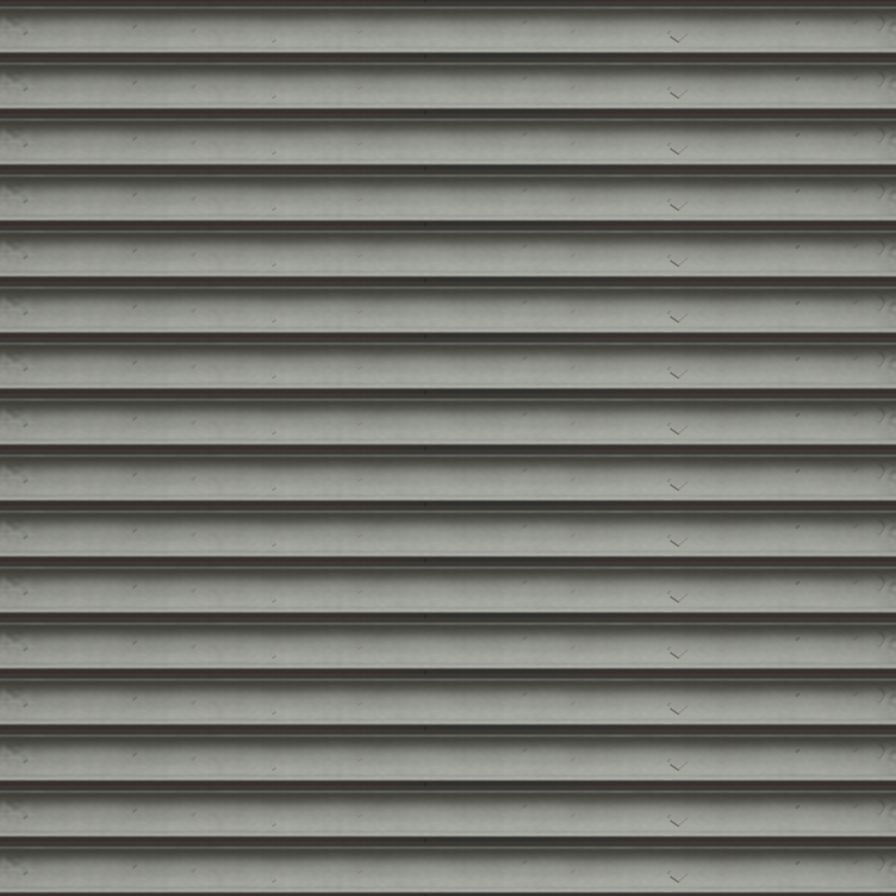
A WebGL 1 fragment shader for this texture:

```glsl
precision highp float;

uniform vec2 u_resolution;

const float SLATS = 16.0;
const float PHASE = 0.030;

const vec3 RECESS_WARM = vec3(0.222, 0.190, 0.187);
const vec3 RECESS_COOL = vec3(0.188, 0.184, 0.175);
const vec3 SHADE = vec3(0.262, 0.254, 0.236);
const vec3 MID = vec3(0.430, 0.438, 0.410);
const vec3 LIT = vec3(0.560, 0.570, 0.540);
const vec3 BRIGHT = vec3(0.638, 0.648, 0.618);
const vec3 RIDGE = vec3(0.385, 0.397, 0.367);
const vec3 RUST = vec3(0.300, 0.260, 0.210);

float hash(vec2 p) {
  vec3 q = fract(vec3(p.xyx) * 0.1031);
  q += dot(q, q.yzx + 33.33);
  return fract((q.x + q.y) * q.z);
}

float corner(vec2 cell, vec2 offset) {
  float a = 6.2832 * hash(cell);
  return dot(vec2(cos(a), sin(a)), offset);
}

float gradientNoise(vec2 p) {
  vec2 i = floor(p), f = fract(p);
  vec2 u = f * f * f * (f * (f * 6.0 - 15.0) + 10.0);
  vec2 e = vec2(1.0, 0.0);
  return mix(mix(corner(i, f), corner(i + e, f - e), u.x),
             mix(corner(i + e.yx, f - e.yx), corner(i + e.xx, f - e.xx), u.x), u.y);
}

float segment(vec2 p, vec2 a, vec2 b) {
  vec2 d = b - a;
  return length(p - a - d * clamp(dot(p - a, d) / dot(d, d), 0.0, 1.0));
}

float stroke(float dist, float halfWidth, float aa) {
  return 1.0 - smoothstep(halfWidth - aa, halfWidth + aa, dist);
}

float bump(float x, float center, float width) {
  float d = (x - center) / width;
  return exp(-d * d);
}

// Cross-section of one slat; s runs from 0 at its top to 1 at its lower lip
vec3 slatProfile(float s, vec3 recess, float ridgeStrength, float aa) {
  vec3 c = mix(SHADE, MID, smoothstep(0.21, 0.45, s));
  c = mix(c, LIT, smoothstep(0.35, 0.57, s));
  c = mix(c, BRIGHT, smoothstep(0.53, 0.82, s));
  c *= 1.0 - 0.05 * bump(s, 0.88, 0.025) + 0.03 * bump(s, 0.93, 0.02);
  vec3 groove = mix(recess, SHADE, smoothstep(0.05, 0.15, s));
  groove *= 1.0 + 0.14 * bump(s, 0.075, 0.02) - 0.10 * bump(s, 0.12, 0.02);
  c = mix(groove, c, smoothstep(0.15, 0.20, s));
  c = mix(c, RIDGE, ridgeStrength * bump(s, 0.168, max(0.025, 0.6 * aa)));
  float soft = max(0.030, aa);
  return mix(c, recess, smoothstep(0.967 - soft, 0.967 + soft, s));
}

// Small faint dents scattered along the slat
float specks(vec2 p, float aa) {
  float total = 0.0;
  for (int i = 0; i < 10; i++) {
    float k = float(i);
    vec2 center = vec2((k + hash(vec2(k, 5.0))) * SLATS / 10.0,
                       mix(0.38, 0.78, hash(vec2(k, 9.0))));
    float radius = mix(0.012, 0.028, hash(vec2(k, 17.0)));
    total += stroke(segment(p, center, center + vec2(0.04, -0.03)), radius, aa)
           * mix(0.04, 0.18, hash(vec2(k, 23.0)));
  }
  return total;
}

void main() {
  vec2 uv = gl_FragCoord.xy / u_resolution;
  float s = fract((1.0 - uv.y) * SLATS + PHASE);
  vec2 p = vec2(uv.x * SLATS, s);
  float aa = SLATS / min(u_resolution.x, u_resolution.y);
  float face = smoothstep(0.22, 0.34, s) * (1.0 - smoothstep(0.86, 0.94, s));

  // Slat with a cooler recess near the middle of its length
  vec3 recess = mix(RECESS_WARM, RECESS_COOL, bump(uv.x, 0.55, 0.14));
  float waver = 0.02 * gradientNoise(vec2(p.x * 0.9, 4.0));
  float ridgeStrength = 0.85 + 0.3 * gradientNoise(vec2(p.x * 2.3, 90.0));
  vec3 color = slatProfile(s + waver * face, recess, ridgeStrength, aa);

  // Uneven light along the length, soft blotches, streaks and faint grain
  color *= 0.965 + 0.045 * bump(uv.x, 0.60, 0.35);
  float blotch = gradientNoise(p * vec2(0.8, 2.2) + 7.0);
  float streak = gradientNoise(vec2(p.x * 4.0, s * 1.2 + 20.0));
  float grain = gradientNoise(p * vec2(9.0, 13.0) + 40.0);
  color *= 1.0 + face * (0.04 * blotch + 0.025 * streak) + 0.035 * grain;

  // Scuffed, slightly darker ends
  float ends = 1.0 - smoothstep(0.0, 0.9, min(p.x, (SLATS - p.x) * 1.6));
  float scuff = gradientNoise(p * vec2(7.0, 10.0) + 60.0);
  color *= 1.0 - ends * face * (0.05 + 0.25 * scuff * bump(s, 0.43, 0.22));
  float ring = abs(length(p - vec2(15.65, 0.44)) - 0.13);
  color *= 1.0 - 0.12 * stroke(ring, 0.02, aa) * smoothstep(15.6, 15.75, p.x);

  // Dents and a hooked scratch
  color *= 1.0 - face * specks(p, aa);
  float shortScratch = stroke(segment(p, vec2(11.98, 0.69), vec2(12.11, 0.78)), 0.016, aa);
  float longScratch = stroke(segment(p, vec2(12.11, 0.78), vec2(12.27, 0.64)), 0.012, aa);
  color = mix(color, RUST, 0.55 * shortScratch + 0.22 * longScratch * (1.0 - shortScratch));
  color *= 1.0 - 0.15 * stroke(length(p - vec2(7.6, 0.04)), 0.035, aa);

  gl_FragColor = vec4(clamp(color, 0.0, 1.0), 1.0);
}
```
